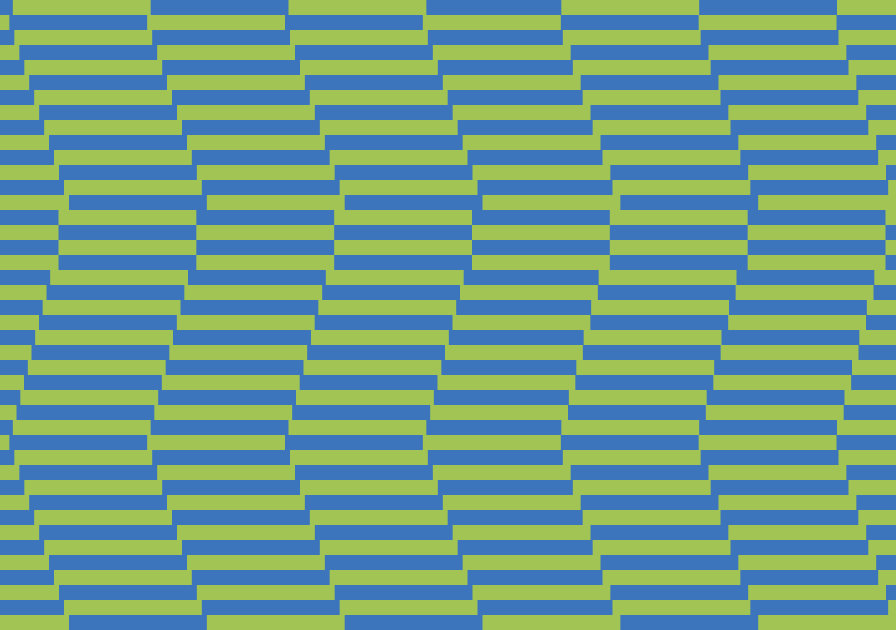
A Shadertoy shader for this pattern:

```glsl
const vec3 BLUE = vec3(0.24, 0.46, 0.74);
const vec3 GREEN = vec3(0.633, 0.768, 0.328);

// Sideways offset of a row, in bar lengths: rise, hold, then fall over 28 rows
float rowOffset(float step) {
    if (step < 13.0) return 0.068 + 0.036 * step;
    if (step < 17.0) return 0.424;
    return 0.364 - 0.0271 * (step - 17.0);
}

// 1 inside a blue bar, 0 inside a green one; uv runs from 0 to 1
float blueBar(vec2 uv) {
    float row = floor((1.0 - uv.y) * 42.0);
    float step = mod(row + 27.0, 28.0);
    float x = uv.x * 6.5 - rowOffset(step);

    // Even sloping rows have one slightly shorter bar
    bool sloping = step < 13.0 || step > 16.0;
    if (sloping && mod(row, 2.0) < 0.5 && x > 3.5) x += 0.021;

    return mod(floor(x) + row, 2.0);
}

void mainImage(out vec4 fragColor, in vec2 fragCoord) {
    // Box-filtered coverage over a grid of subsamples
    const int GRID = 6;
    float coverage = 0.0;
    for (int j = 0; j < GRID; j++) {
        for (int i = 0; i < GRID; i++) {
            vec2 jitter = (vec2(i, j) + 0.5) / float(GRID) - 0.5;
            coverage += blueBar((fragCoord + jitter) / iResolution.xy);
        }
    }
    coverage /= float(GRID * GRID);

    fragColor = vec4(mix(GREEN, BLUE, coverage), 1.0);
}
```
